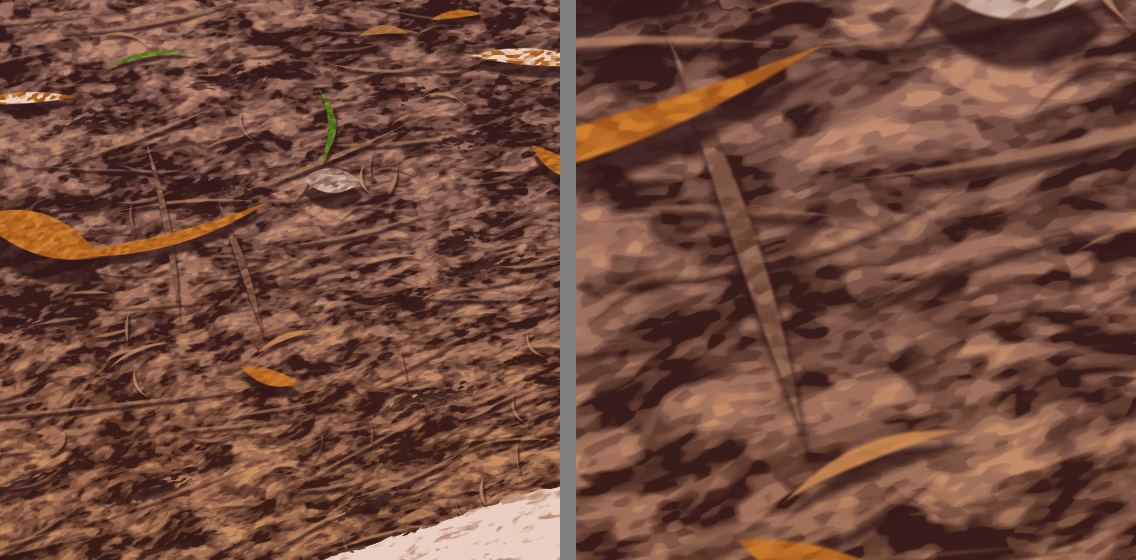
Left: the whole. Right: its middle third, enlarged.
Reproduce this texture procedurally as a WebGL 1 fragment shader.

```glsl
precision highp float;
// Sunlit garden soil strewn with straw, twigs, dry leaves and a few sprouts.
// Soil is layered, sheared cellular noise through a colour ramp; everything
// lying on it is a bent, tapered blade with a soft shadow underneath.
uniform vec2 u_resolution;

#define STRAWS 110
#define HOLLOWS 18
#define CLOD_SCALE vec2(46.0, 84.0)
#define SOIL_CONTRAST 6.2
#define EDGE 0.0016
#define SHADOW vec3(0.19, 0.09, 0.09)
#define DARK vec3(0.22, 0.11, 0.10)
#define EARTH vec3(0.37, 0.23, 0.18)
#define CLAY vec3(0.49, 0.33, 0.27)
#define DUST vec3(0.62, 0.44, 0.35)
#define STRAW vec3(0.76, 0.55, 0.40)
#define PALE vec3(0.91, 0.81, 0.76)

vec2 hash2(vec2 p) {
  return fract(sin(vec2(dot(p, vec2(127.1, 311.7)), dot(p, vec2(269.5, 183.3)))) * 43758.5);
}

// Cellular noise: random shades blended around jittered cell points.
float clods(vec2 p) {
  vec2 cell = floor(p), f = fract(p);
  float sum = 0.0, total = 0.0001;
  for (int j = -1; j <= 1; j++) {
    for (int i = -1; i <= 1; i++) {
      vec2 o = vec2(float(i), float(j));
      vec2 d = o + hash2(cell + o) - f;
      float w = exp(-8.0 * dot(d, d));
      sum += w * hash2(cell + o + 57.3).x;
      total += w;
    }
  }
  return sum / total;
}

// Coverage of a tapered blade from a to b, bowed sideways by bend.
float blade(vec2 p, vec2 a, vec2 b, float bend, float width, float soft) {
  float len = length(b - a);
  vec2 dir = (b - a) / len, q = p - a;
  float t = dot(q, dir) / len;
  float bow = 4.0 * t * (1.0 - t);
  float side = dir.x * q.y - dir.y * q.x - bend * bow;
  return 1.0 - smoothstep(-soft, soft, abs(side) - width * bow);
}

// Lays a blade on the ground with its shadow below.
void lay(inout vec3 col, vec2 p, vec2 a, vec2 b, float bend, float width, vec3 tone) {
  float shade = blade(p + vec2(-0.003, 0.004 + width), a, b, bend, width * 1.2, 0.004);
  col = mix(col, SHADOW, 0.75 * shade);
  col = mix(col, tone, blade(p, a, b, bend, width, EDGE));
}

vec3 soilRamp(float z) {
  vec3 c = mix(DARK, EARTH, smoothstep(-1.1, -0.4, z));
  c = mix(c, CLAY, smoothstep(-0.35, 0.4, z));
  c = mix(c, DUST, smoothstep(0.45, 1.15, z));
  return mix(c, STRAW, smoothstep(1.4, 2.3, z));
}

void main() {
  vec2 p = gl_FragCoord.xy / u_resolution;

  // Soil: grain runs up to the right, steeper near the bottom
  vec2 flow = vec2(p.x, p.y - 0.38 * p.x * (1.0 - 0.75 * p.y));
  flow += 0.004 * sin(flow.yx * vec2(61.0, 37.0) + 2.0 * sin(flow * 23.0));
  float fine = clods(flow * CLOD_SCALE * 2.1 + 31.0);
  float grain = 0.2 * clods(flow * CLOD_SCALE * 0.16)
              + 0.35 * clods(flow * CLOD_SCALE * vec2(0.36, 0.55) + 11.0)
              + 0.4 * clods(flow * CLOD_SCALE + 23.0) + 0.25 * fine;
  vec3 col = soilRamp((grain - 0.59) * SOIL_CONTRAST);
  col *= mix(vec3(1.03, 1.0, 0.92), vec3(0.98, 0.98, 1.06), smoothstep(0.1, 0.7, p.y));

  // Shaded hollows between the clods
  for (int i = 0; i < HOLLOWS; i++) {
    vec2 r = hash2(vec2(float(i), 4.7)), s = hash2(vec2(float(i), 9.1));
    float angle = mix(0.35, 0.05, r.y) + 0.2 * (s.x - 0.5);
    vec2 reach = (0.04 + 0.09 * s.y) * vec2(cos(angle), sin(angle));
    float hollow = blade(p + 0.03 * (fine - 0.5), r - reach, r + reach, 0.008, 0.011, 0.005);
    col = mix(col, SHADOW, 0.8 * hollow);
  }

  // Half buried straw, one in six lying steeply
  for (int i = 0; i < STRAWS; i++) {
    float k = float(i);
    vec2 r = hash2(vec2(k, 1.3)), s = hash2(vec2(k, 6.1)), v = hash2(vec2(k, 8.9));
    float steep = step(5.0, mod(k, 6.0));
    float angle = mix(0.32, 0.06, r.y) + 0.5 * (s.x - 0.5) + steep * (0.8 + v.x);
    vec2 reach = mix(0.03 + 0.12 * s.y * s.y, 0.025, steep) * vec2(cos(angle), sin(angle));
    vec3 tone = mix(col, mix(DUST, STRAW, v.x), 0.25 + 0.6 * v.y);
    lay(col, p, r - reach, r + reach, 0.02 * (v.x - 0.5), 0.0015 + 0.0018 * v.y, tone);
  }

  // Long twigs
  vec3 bark = mix(EARTH, DUST, fine);
  lay(col, p, vec2(0.26, 0.75), vec2(0.32, 0.44), 0.008, 0.006, bark);
  lay(col, p, vec2(0.39, 0.64), vec2(0.468, 0.41), 0.004, 0.007, bark);
  lay(col, p, vec2(0.44, 0.66), vec2(0.71, 0.77), -0.004, 0.004, mix(bark, STRAW, 0.4));
  lay(col, p, vec2(-0.1, 0.25), vec2(0.5, 0.315), -0.006, 0.003, mix(bark, STRAW, 0.3));

  // Dry leaves, glossy where they face the sun
  vec3 amber = mix(vec3(0.62, 0.33, 0.10), vec3(0.82, 0.50, 0.18), fine);
  vec3 glossy = mix(amber, PALE, smoothstep(0.3, 0.8, fine));
  lay(col, p, vec2(-0.04, 0.615), vec2(0.18, 0.54), 0.005, 0.036, amber);
  lay(col, p, vec2(0.09, 0.545), vec2(0.48, 0.64), -0.024, 0.011, amber);
  lay(col, p, vec2(0.84, 0.90), vec2(1.06, 0.885), 0.006, 0.015, glossy);
  lay(col, p, vec2(-0.06, 0.815), vec2(0.135, 0.827), 0.004, 0.010, glossy);
  lay(col, p, vec2(0.95, 0.74), vec2(1.05, 0.68), -0.005, 0.015, amber);
  lay(col, p, vec2(0.43, 0.345), vec2(0.535, 0.315), -0.004, 0.014, amber);
  lay(col, p, vec2(0.46, 0.37), vec2(0.56, 0.41), 0.008, 0.005, mix(amber, STRAW, 0.6));
  lay(col, p, vec2(0.64, 0.935), vec2(0.73, 0.94), 0.010, 0.008, mix(amber, DUST, 0.5));
  lay(col, p, vec2(0.77, 0.965), vec2(0.86, 0.975), 0.005, 0.007, amber);
  lay(col, p, vec2(0.54, 0.68), vec2(0.645, 0.675), 0.0, 0.022, mix(CLAY, PALE, fine * 0.8));

  // Green sprouts
  vec3 green = mix(vec3(0.24, 0.36, 0.08), vec3(0.50, 0.62, 0.18), fine);
  lay(col, p, vec2(0.572, 0.71), vec2(0.57, 0.84), -0.022, 0.007, green);
  lay(col, p, vec2(0.19, 0.88), vec2(0.34, 0.905), 0.010, 0.004, green);

  // Pale stone edge in the lower right corner
  float border = 0.314 * (p.x - 0.573) + 0.02 * (grain - 0.6);
  vec3 stone = mix(PALE, DUST + 0.12, smoothstep(0.68, 0.95, grain));
  col = mix(col, stone, smoothstep(-EDGE, EDGE, border - p.y));

  gl_FragColor = vec4(col, 1.0);
}
```
